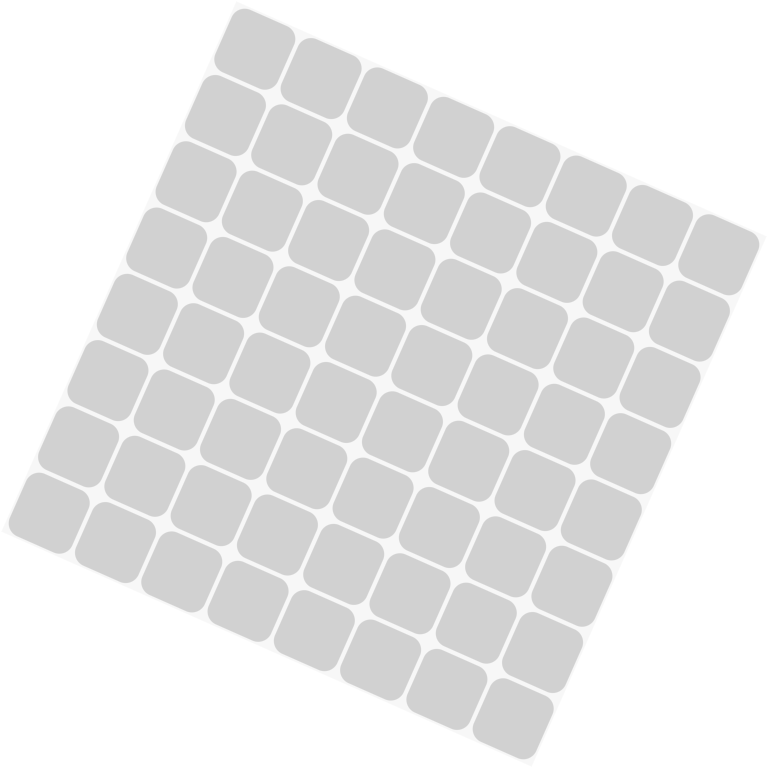
Reproduce this pattern procedurally as a WebGL 2 fragment shader.

```glsl
#version 300 es
precision highp float;
// Tilted 8 by 8 grid of grey rounded squares on a pale panel over white.

#define CELLS 8.0
#define PITCH 0.0944
#define GAP 0.0055
#define CORNER_RADIUS 0.0185
#define TILT_DEGREES 23.9
#define TILE_COLOR vec3(0.82)
#define PANEL_COLOR vec3(0.97)
#define BACKGROUND_COLOR vec3(1.0)

uniform vec2 u_resolution;
out vec4 fragColor;

// Signed distance to a centred square with rounded corners.
float roundedSquare(vec2 p, float halfSide, float radius) {
  vec2 q = abs(p) - halfSide + radius;
  return length(max(q, 0.0)) + min(max(q.x, q.y), 0.0) - radius;
}

// Coverage of a shape, softened over about one pixel.
float coverage(float distance, float pixel) {
  return smoothstep(0.75 * pixel, -0.75 * pixel, distance);
}

void main() {
  float pixel = 1.0 / min(u_resolution.x, u_resolution.y);

  // Wrap the canvas, then turn the grid clockwise about its centre.
  vec2 p = fract(gl_FragCoord.xy / u_resolution) - 0.5;
  float tilt = radians(TILT_DEGREES);
  float c = cos(tilt);
  float s = sin(tilt);
  p = vec2(c * p.x - s * p.y, s * p.x + c * p.y);

  // Panel behind the tiles.
  float panelHalf = 0.5 * CELLS * PITCH;
  float panel = coverage(roundedSquare(p, panelHalf, 0.0), pixel);

  // Nearest tile, limited to the cells of the grid.
  float lastCenter = 0.5 * (CELLS - 1.0);
  vec2 center = clamp(floor(p / PITCH) + 0.5, -lastCenter, lastCenter);
  float tileHalf = 0.5 * (PITCH - GAP);
  float tile = coverage(roundedSquare(p - center * PITCH, tileHalf, CORNER_RADIUS), pixel);

  vec3 color = mix(BACKGROUND_COLOR, PANEL_COLOR, panel);
  color = mix(color, TILE_COLOR, tile);
  fragColor = vec4(color, 1.0);
}
```
